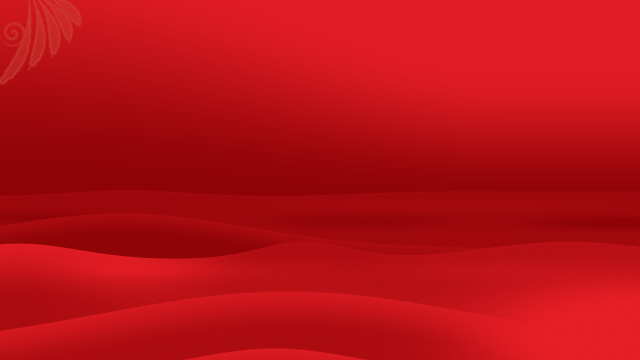
A Shadertoy shader for this background:

```glsl
// Red silk backdrop: a softly lit wall above rolling folds of cloth, with a
// pale leaf flourish in the upper left corner. Each fold is a crest curve made
// of Gaussian bumps, shaded by depth below it; one tone ramp gives the colour.

#define DEEP_RED vec3(0.56, 0.012, 0.022)
#define BRIGHT_RED vec3(0.875, 0.108, 0.137)
#define LEAF_COLOR vec3(0.80, 0.27, 0.22)
#define CREST_SOFTNESS 0.0025
#define RIM_LIGHT 0.10
#define WEAVE_AMOUNT 0.012
#define LEAF_COUNT 5
#define LEAF_STEPS 10
#define LEAF_WIDTH 0.015

float bump(float x, float center, float width) {
    float d = (x - center) / width;
    return exp(-d * d);
}

// Soft elliptical patch of light or shade
float patchAt(vec2 uv, vec2 center, vec2 size) {
    vec2 d = (uv - center) / size;
    return exp(-dot(d, d));
}

// Lays a fold over the tone behind it, fading from its lit crest to shade
float fold(float behind, float depth, float lit, float shade, float fade) {
    float tone = mix(lit, shade, smoothstep(0.0, fade, depth));
    tone += RIM_LIGHT * exp(-max(depth, 0.0) / 0.006);
    return mix(behind, tone, smoothstep(-CREST_SOFTNESS, CREST_SOFTNESS, depth));
}

float wallTone(vec2 uv) {
    float side = smoothstep(0.0, 0.8, uv.x);
    return smoothstep(mix(0.48, 0.43, side), mix(1.18, 0.80, side), uv.y);
}

float silkTone(vec2 uv) {
    float u = uv.x, v = uv.y;
    float tone = wallTone(uv);

    // Far ground with its streaks and hollows
    float crest = 0.455 + 0.017 * bump(u, 0.2, 0.13) + 0.014 * smoothstep(0.4, 0.7, u);
    float ground = fold(tone, crest - v, 0.16, 0.22, 0.12);
    ground += 0.12 * patchAt(uv, vec2(0.68, 0.43), vec2(0.25, 0.018));
    ground -= 0.18 * patchAt(uv, vec2(0.56, 0.385), vec2(0.12, 0.02));
    ground -= 0.26 * patchAt(uv, vec2(0.96, 0.38), vec2(0.12, 0.018));
    ground -= 0.20 * patchAt(uv, vec2(0.04, 0.395), vec2(0.16, 0.018));
    tone = mix(tone, ground, smoothstep(-0.003, 0.003, crest - v));

    // Low swell on the left
    crest = 0.31 + 0.097 * bump(u, 0.19, 0.28);
    float shade = mix(0.02, 0.25, smoothstep(0.35, 0.65, u));
    tone = fold(tone, crest - v, 0.30, shade, 0.06);

    // Middle folds, brightest on the left
    crest = 0.28 + 0.044 * bump(u, 0.03, 0.13) + 0.049 * bump(u, 0.475, 0.1)
          + 0.049 * bump(u, 0.89, 0.19);
    float lit = 0.95 - 0.58 * smoothstep(0.15, 0.42, u) + 0.1 * smoothstep(0.5, 0.8, u);
    shade = mix(0.34, 0.54, smoothstep(0.0, 0.35, u));
    float middle = fold(tone, crest - v, lit, shade, 0.16);
    middle += 0.24 * patchAt(uv, vec2(0.28, 0.25), vec2(0.16, 0.03));
    middle += 0.14 * patchAt(uv, vec2(0.74, 0.25), vec2(0.2, 0.03));
    tone = mix(tone, middle, smoothstep(-CREST_SOFTNESS, CREST_SOFTNESS, crest - v));

    // Broad front fold, then the glow at the lower right
    crest = 0.03 + 0.16 * bump(u, 0.45, 0.42);
    tone = fold(tone, crest - v, 0.82, 0.36, 0.11);
    float glow = patchAt(uv, vec2(1.0, 0.06), vec2(0.27, 0.17));
    tone = mix(tone, 1.08, smoothstep(0.05, 0.75, glow));

    // Nearest crest at the lower edge
    crest = -0.03 + 0.062 * bump(u, 0.43, 0.17);
    return fold(tone, crest - v, 0.9, 0.75, 0.05);
}

float segmentDistance(vec2 p, vec2 a, vec2 b) {
    vec2 ab = b - a;
    return length(p - a - ab * clamp(dot(p - a, ab) / dot(ab, ab), 0.0, 1.0));
}

// Coverage of the flourish; q is measured from the upper left in heights
float flourish(vec2 q, float pixel) {
    float cover = 0.0;
    for (int i = 0; i < LEAF_COUNT; i++) {
        float f = float(i) / float(LEAF_COUNT - 1);
        float angle = mix(-0.35, 0.9, f);
        float len = 0.273 - 0.13 * sqrt(f);
        vec2 root = vec2(0.08 + 0.03 * f, -0.015);
        vec2 tip = root + len * vec2(sin(angle), cos(angle));
        vec2 bend = root + 0.65 * len * vec2(sin(angle + 0.45), cos(angle + 0.45));
        vec2 last = root;
        float d = 1.0;
        for (int j = 1; j <= LEAF_STEPS; j++) {
            float s = float(j) / float(LEAF_STEPS);
            vec2 next = mix(mix(root, bend, s), mix(bend, tip, s), s);
            float width = LEAF_WIDTH * sin(3.1416 * s * s) + 0.001;
            d = min(d, segmentDistance(q, last, next) - width);
            last = next;
        }
        float fill = 1.0 - smoothstep(-pixel, pixel, d);
        float edge = 1.0 - smoothstep(0.001, 0.001 + 2.0 * pixel, abs(d + 0.002));
        cover = max(cover, 0.38 * fill + 0.25 * edge);
    }
    // Curl beside the leaves
    vec2 c = q - vec2(0.036, 0.092);
    float radius = length(c);
    float turn = fract(radius / 0.021 - atan(c.y, c.x) / 6.2832);
    float line = abs(turn - 0.5) * 0.021;
    float curl = 1.0 - smoothstep(0.004 - pixel, 0.004 + pixel, line);
    curl *= 1.0 - smoothstep(0.037 - pixel, 0.037 + pixel, radius);
    return max(cover, 0.5 * curl);
}

void mainImage(out vec4 fragColor, in vec2 fragCoord) {
    vec2 uv = fragCoord / iResolution.xy;
    float tone = silkTone(uv);

    // Faint woven ripple on the cloth
    float weave = sin(uv.x * 310.0 + 4.0 * sin(uv.y * 83.0)) * sin(uv.y * 260.0 + uv.x * 90.0);
    tone += WEAVE_AMOUNT * weave * (1.0 - smoothstep(0.3, 0.45, uv.y));
    vec3 color = mix(DEEP_RED, BRIGHT_RED, clamp(tone, 0.0, 1.1));

    vec2 q = vec2(fragCoord.x, iResolution.y - fragCoord.y) / iResolution.y;
    if (q.x < 0.3 && q.y < 0.32) color = mix(color, LEAF_COLOR, flourish(q, 1.0 / iResolution.y));
    fragColor = vec4(color, 1.0);
}
```
